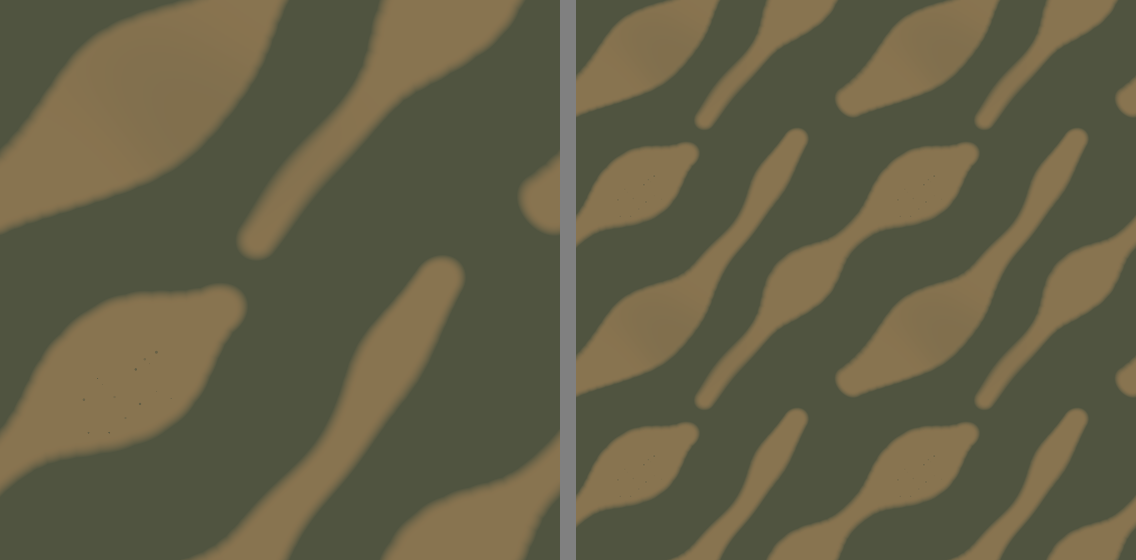
Left: one tile. Right: repeated 2 by 2.
Write a WebGL 2 fragment shader that draws this pattern.

```glsl
#version 300 es
precision highp float;
// Soft-edged tan bands drift diagonally over flat olive green and tile seamlessly.
// Each band is a bowed chain of round segments whose radius swells twice along
// its length; wrapped gradient noise bends the outline and varies the shading.

uniform vec2 u_resolution;
out vec4 fragColor;

const vec3 OLIVE = vec3(0.312, 0.329, 0.251);
const vec3 TAN = vec3(0.535, 0.453, 0.312);
const float PI = 3.14159265;
const int SEGMENTS = 36;
const int SPECKS = 14;

float hash(vec2 cell, float seed) {
    uvec3 k = uvec3(ivec3(vec3(cell, seed))) * uvec3(1597u, 3571u, 7919u);
    uint h = k.x ^ (k.y << 8) ^ (k.z << 16);
    h = (h ^ (h >> 15)) * 73244475u;
    h = (h ^ (h >> 15)) * 73244475u;
    return float((h ^ (h >> 16)) & 65535u) / 65536.0;
}

float cornerSlope(vec2 cell, vec2 offset, float period, float seed) {
    float angle = 2.0 * PI * hash(mod(cell, period), seed);
    return dot(vec2(cos(angle), sin(angle)), offset);
}

// Gradient noise that wraps after a whole number of cells.
float gradientNoise(vec2 uv, float period, float seed) {
    vec2 p = uv * period;
    vec2 cell = floor(p);
    vec2 f = p - cell;
    vec2 w = f * f * f * (f * (f * 6.0 - 15.0) + 10.0);
    vec2 e = vec2(1.0, 0.0);
    float low = mix(cornerSlope(cell, f, period, seed),
                    cornerSlope(cell + e.xy, f - e.xy, period, seed), w.x);
    float high = mix(cornerSlope(cell + e.yx, f - e.yx, period, seed),
                     cornerSlope(cell + e.xx, f - e.xx, period, seed), w.x);
    return mix(low, high, w.y);
}

// Shortest offset between two points on the repeating tile.
vec2 wrapOffset(vec2 offset) {
    return offset - floor(offset + 0.5);
}

// A swell holds its position along the band, its spread and its height.
float swellHeight(float t, vec3 swell) {
    float x = (t - swell.x) / swell.y;
    return swell.z * exp(-x * x);
}

vec2 spinePoint(float t, vec2 start, vec2 sweep, float bow) {
    vec2 side = normalize(vec2(sweep.y, -sweep.x));
    return start + sweep * t + side * bow * sin(PI * t);
}

float bandDistance(vec2 p, vec2 start, vec2 sweep, float bow,
                   float slimness, vec3 swellA, vec3 swellB) {
    float nearest = 1.0;
    vec2 a = start;
    float radiusA = slimness + swellHeight(0.0, swellA) + swellHeight(0.0, swellB);
    for (int i = 1; i <= SEGMENTS; i++) {
        float t = float(i) / float(SEGMENTS);
        vec2 b = spinePoint(t, start, sweep, bow);
        float radiusB = slimness + swellHeight(t, swellA) + swellHeight(t, swellB);
        vec2 fromA = wrapOffset(p - a);
        vec2 axis = b - a;
        float h = clamp(dot(fromA, axis) / dot(axis, axis), 0.0, 1.0);
        nearest = min(nearest, length(fromA - axis * h) - mix(radiusA, radiusB, h));
        a = b;
        radiusA = radiusB;
    }
    return nearest;
}

// Small faint dots scattered around a centre.
float speckCover(vec2 uv, vec2 centre, float spread) {
    float cover = 0.0;
    for (int i = 0; i < SPECKS; i++) {
        vec2 id = vec2(float(i), 3.0);
        vec2 scatter = vec2(hash(id, 1.0), hash(id, 2.0)) * 2.0 - 1.0;
        float radius = mix(0.0012, 0.0038, hash(id, 4.0));
        float d = length(wrapOffset(uv - centre - scatter * spread));
        float strength = mix(0.25, 0.8, hash(id, 5.0));
        cover = max(cover, strength * (1.0 - smoothstep(0.4 * radius, radius, d)));
    }
    return cover;
}

void main() {
    vec2 uv = gl_FragCoord.xy / u_resolution;

    // Bend the outlines a little.
    vec2 bend = vec2(gradientNoise(uv, 4.0, 11.0), gradientNoise(uv, 4.0, 23.0));
    vec2 p = uv + 0.026 * bend;

    // Two bands, each nearly closing on itself around the tile.
    float first = bandDistance(p, vec2(0.985, 0.63), vec2(0.80, 0.865), 0.085, 0.045,
                               vec3(0.26, 0.19, 0.09), vec3(0.88, 0.10, 0.02));
    float second = bandDistance(p, vec2(0.455, 0.577), vec2(0.935, 0.868), -0.07, 0.04,
                                vec3(0.42, 0.11, 0.07), vec3(0.84, 0.12, 0.09));
    float depth = -min(first, second);

    // Clear outer rim, easing into the flat fill.
    float softness = 0.025 + 0.012 * gradientNoise(uv, 3.0, 37.0);
    float rise = clamp(depth / softness, 0.0, 1.0);
    float fill = rise * (2.0 - rise);

    // Faint fading of the fill, then the specks.
    fill *= 1.0 - 0.14 * smoothstep(0.1, 0.5, gradientNoise(uv, 2.0, 51.0));
    fill *= 1.0 - speckCover(uv, vec2(0.225, 0.31), 0.085);

    fragColor = vec4(mix(OLIVE, TAN, fill), 1.0);
}
```
